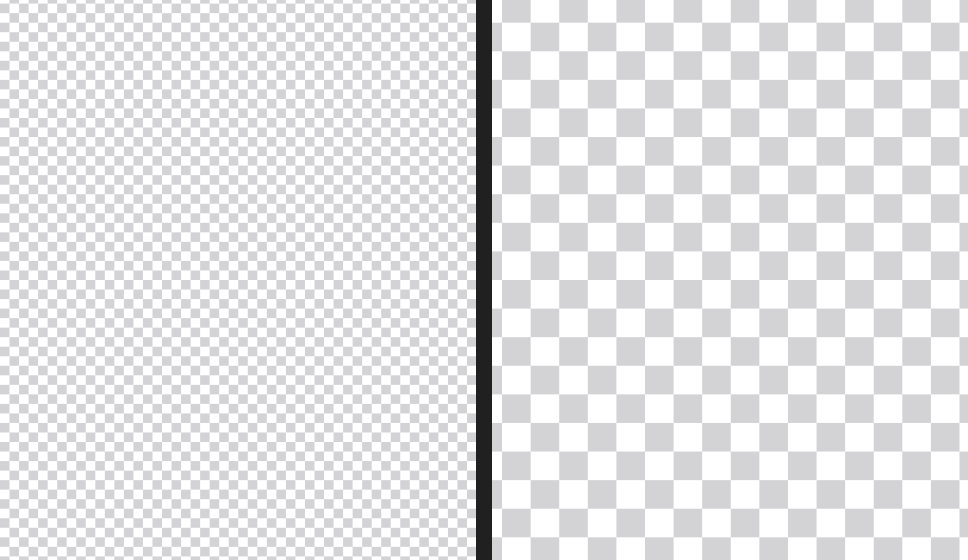
Left: the whole. Right: its middle third, enlarged.
This pattern is drawn by a Shadertoy shader. Its source:

```glsl
const vec3 WHITE = vec3(1.0);
const vec3 GREY = vec3(0.828, 0.828, 0.838);
const float CELLS_DOWN = 58.76;             // squares per canvas height
const vec2 GRID_OFFSET = vec2(0.0, 0.38);   // grid start from top left, in squares

// Integral of a square wave: +1 on even cells, -1 on odd cells
vec2 triangleWave(vec2 p) {
    return 1.0 - abs(mod(p, 2.0) - 1.0);
}

// Box-filtered checkerboard: 1 on even squares, 0 on odd squares
float checker(vec2 p, float filterWidth) {
    vec2 halfWidth = vec2(0.5 * filterWidth);
    vec2 wave = (triangleWave(p + halfWidth) - triangleWave(p - halfWidth)) / filterWidth;
    return 0.5 + 0.5 * wave.x * wave.y;
}

void mainImage(out vec4 fragColor, in vec2 fragCoord) {
    // Square grid measured from the top left corner
    float cellsPerPixel = CELLS_DOWN / iResolution.y;
    vec2 fromTopLeft = vec2(fragCoord.x, iResolution.y - fragCoord.y);
    vec2 grid = fromTopLeft * cellsPerPixel - GRID_OFFSET;

    // Smoothed squares
    float greyMask = checker(grid, cellsPerPixel);
    fragColor = vec4(mix(WHITE, GREY, greyMask), 1.0);
}
```
